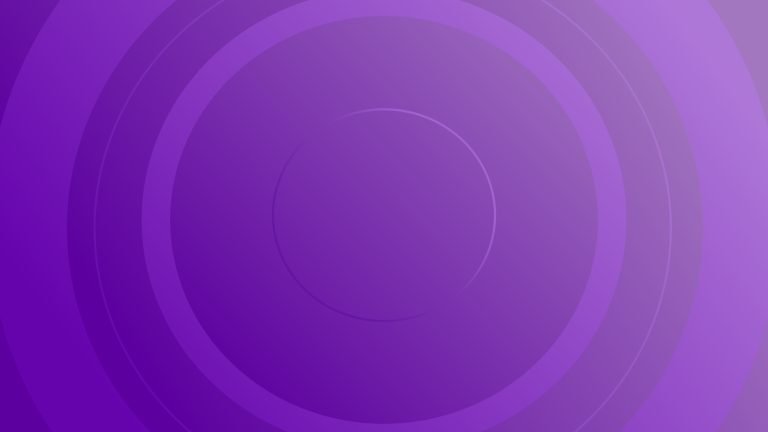
Write a Shadertoy shader that draws this background.

```glsl
// Approximate signed distance to an ellipse
float ellipse(vec2 p, vec2 radii) {
    float k = length(p / radii);
    return k * (k - 1.0) / max(length(p / (radii * radii)), 1e-4);
}

// Antialiased coverage of the inside of a shape
float fill(float dist) {
    float pixel = 1.0 / iResolution.y;
    return 1.0 - smoothstep(-0.7 * pixel, 0.7 * pixel, dist);
}

float outline(float dist, float halfWidth) {
    return fill(abs(dist) - halfWidth);
}

// Deep violet to dusty mauve
vec3 shade(float t) {
    return mix(vec3(0.36, 0.0, 0.625), vec3(0.635, 0.465, 0.75), clamp(t, 0.0, 1.0));
}

// Brighter violet to lilac, for the raised bands
vec3 bandShade(float t) {
    return mix(vec3(0.395, 0.01, 0.68), vec3(0.68, 0.465, 0.845), clamp(t, 0.0, 1.0));
}

void mainImage(out vec4 fragColor, in vec2 fragCoord) {
    vec2 p = (fragCoord - 0.5 * iResolution.xy) / iResolution.y;

    // Diagonal backdrop
    float slope = 0.46 + dot(p, vec2(0.58, 0.38));
    vec3 color = shade(slope);

    // Wide outer band around the dark disc
    float outerBand = ellipse(p - vec2(0.0, -0.014), vec2(0.917, 0.891));
    color = mix(color, bandShade(0.48 + dot(p, vec2(0.5, 0.38))), fill(outerBand));
    float darkDisc = ellipse(p - vec2(0.002, -0.028), vec2(0.736, 0.699));
    color = mix(color, shade(slope), fill(darkDisc));

    // Faint hairline inside the dark disc
    float hairline = ellipse(p - vec2(-0.003, -0.028), vec2(0.667, 0.634));
    color = mix(color, bandShade(slope + 0.12), 0.65 * outline(hairline, 0.0024));

    // Narrow band and central disc
    vec2 q = p - vec2(0.0, -0.009);
    float innerBand = ellipse(q, vec2(0.561, 0.535));
    color = mix(color, bandShade(0.52 + dot(p, vec2(0.5, 0.45))), fill(innerBand));
    float centerDisc = ellipse(q, vec2(0.495, 0.472));
    color = mix(color, shade(0.45 + dot(p, vec2(0.6, 0.58))), fill(centerDisc));

    // Thin ring, lit from the upper right and shaded at the lower left
    vec2 ringPos = p - vec2(0.0, 0.002);
    float ring = outline(ellipse(ringPos, vec2(0.257, 0.245)), 0.0025);
    float light = dot(ringPos, vec2(0.8, 0.6)) / 0.25;
    color = mix(color, vec3(0.66, 0.42, 0.86), ring * 0.75 * smoothstep(0.0, 0.9, light));
    color = mix(color, vec3(0.36, 0.04, 0.62), ring * 0.5 * smoothstep(0.0, 0.9, -light));

    fragColor = vec4(color, 1.0);
}
```
